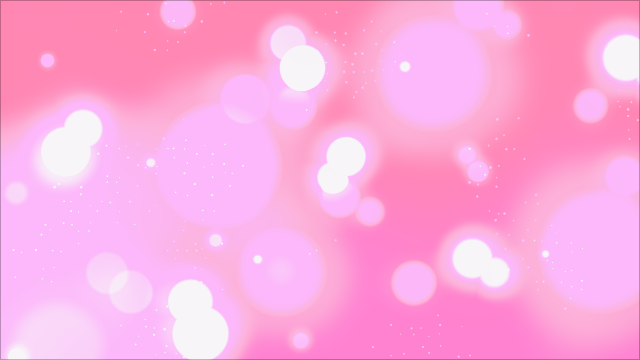
Give the GLSL for this background, as a WebGL 1 fragment shader.

```glsl
precision highp float;
// Soft pink bokeh: white and lilac light discs glowing over a coral to magenta haze.

uniform vec2 u_resolution;

// Colour ramp, from unlit ground to full light
const vec3 CORAL   = vec3(1.00, 0.53, 0.70);
const vec3 MAGENTA = vec3(1.00, 0.51, 0.82);
const vec3 ROSE    = vec3(0.99, 0.70, 0.85);
const vec3 LILAC   = vec3(0.99, 0.72, 0.98);
const vec3 WHITE   = vec3(0.97, 0.96, 0.97);

// Light levels
const float HAZE_LEVEL  = 0.52;
const float LILAC_LEVEL = 0.46;
const float HEART_LEVEL = 0.55;
const float WHITE_LEVEL = 1.10;
const float DOT_LEVEL   = 0.60;
const float SPECK_LEVEL = 0.60;

// Large glow in the lower left corner
const vec2 CORNER_CENTRE = vec2(0.08, 0.15);
const vec2 CORNER_SIZE   = vec2(0.46, 0.52);

const vec2 HAZE_SEED = vec2(0.46, 0.27);
const vec2 SPREAD = vec2(0.618, 0.755); // evenly scattering steps
const float JITTER = 0.06;
const float SPECK_CELLS = 38.0;
const float FRAME_WIDTH = 0.004;
const int MAX_DISCS = 16;

float hash(vec2 p) {
  p = fract(p * vec2(0.1731, 0.2317) + 0.137);
  p += dot(p, p.yx + 19.19);
  return fract((p.x + p.y) * p.x * 17.31);
}

vec2 gradientAt(vec2 cell) {
  float angle = 6.2832 * hash(cell);
  return vec2(cos(angle), sin(angle));
}

float gradientNoise(vec2 p) {
  vec2 i = floor(p), f = fract(p);
  vec2 u = f * f * f * (f * (f * 6.0 - 15.0) + 10.0);
  vec2 e = vec2(1.0, 0.0);
  float a = dot(gradientAt(i), f);
  float b = dot(gradientAt(i + e.xy), f - e.xy);
  float c = dot(gradientAt(i + e.yx), f - e.yx);
  float d = dot(gradientAt(i + e.xx), f - e.xx);
  return mix(mix(a, b, u.x), mix(c, d, u.x), u.y);
}

// Joins two lights without burning out where they overlap
float screen(float a, float b) {
  return 1.0 - (1.0 - a) * (1.0 - b);
}

// Blurred disc surrounded by a weaker halo
float glowDisc(vec2 p, vec2 centre, float radius, float blur, float halo) {
  float d = length(p - centre);
  float core = 1.0 - smoothstep(radius - blur, radius + blur, d);
  float falloff = max(d - radius, 0.0) / (0.65 * radius);
  return max(core, halo * exp(-falloff * falloff));
}

// Scattered discs; "partner" is the strength of an overlapping second disc
float discLayer(vec2 p, float aspect, int count, vec2 seed, vec2 radii,
                vec2 blurs, float level, float halo, float partner) {
  float light = 0.0;
  for (int i = 0; i < MAX_DISCS; i++) {
    if (i >= count) break;
    float n = float(i);
    vec2 key = seed * 40.0 + n * 3.7;
    vec2 jitter = JITTER * (vec2(hash(key + 41.0), hash(key + 53.0)) - 0.5);
    vec2 centre = (fract(seed + n * SPREAD) + jitter) * vec2(aspect, 1.0);
    float radius = mix(radii.x, radii.y, hash(key));
    float blur = mix(blurs.x, blurs.y, hash(key + 11.3));
    float angle = 6.2832 * hash(key + 5.1);
    vec2 offset = 1.2 * radius * vec2(cos(angle), sin(angle));
    float disc = glowDisc(p, centre, radius, blur, halo);
    float second = glowDisc(p, centre + offset, 0.8 * radius, blur, halo);
    float strength = level * mix(0.85, 1.0, hash(key + 23.9));
    light = screen(light, min(strength * max(disc, partner * second), 1.0));
  }
  return light;
}

// Tiny dust specks gathered into drifts
float specks(vec2 p, float pixel) {
  vec2 grid = p * SPECK_CELLS;
  vec2 cell = floor(grid);
  vec2 spot = 0.2 + 0.6 * vec2(hash(cell + 3.1), hash(cell + 71.7));
  float radius = mix(0.0008, 0.0026, hash(cell + 37.3));
  float d = length(fract(grid) - spot) / SPECK_CELLS;
  float drift = smoothstep(0.0, 0.3, gradientNoise(p * 3.0 + 8.0));
  float present = step(1.0 - 0.45 * drift, hash(cell + 17.9));
  return present * (1.0 - smoothstep(radius - pixel, radius + pixel, d));
}

void main() {
  float aspect = u_resolution.x / u_resolution.y;
  float pixel = 1.0 / u_resolution.y;
  vec2 p = gl_FragCoord.xy * pixel;

  // Ground
  float mottling = gradientNoise(p * 2.3 + 4.0);
  vec3 ground = mix(MAGENTA, CORAL, smoothstep(0.05, 0.8, p.y + 0.35 * mottling));

  // Light, joined from broad glows down to dust
  float corner = length((p - CORNER_CENTRE) / CORNER_SIZE) + 0.3 * mottling;
  float light = HAZE_LEVEL * (1.0 - smoothstep(0.5, 1.3, corner));
  light = screen(light, discLayer(p, aspect, 5, HAZE_SEED, vec2(0.11, 0.18), vec2(0.04, 0.07), HAZE_LEVEL, 0.45, 0.0));
  light = screen(light, discLayer(p, aspect, 1, HAZE_SEED, vec2(0.05, 0.06), vec2(0.05), HEART_LEVEL, 0.2, 0.0));
  light = screen(light, discLayer(p, aspect, 13, vec2(0.58, 0.43), vec2(0.03, 0.07), vec2(0.006, 0.018), LILAC_LEVEL, 0.22, 0.0));
  light += 0.12 * max(gradientNoise(p * 2.9 + 21.0) + 0.1, 0.0);
  light += discLayer(p, aspect, 6, vec2(0.48, 0.80), vec2(0.055, 0.085), vec2(0.004, 0.02), WHITE_LEVEL, 0.34, 0.85);
  light += discLayer(p, aspect, 10, vec2(0.77, 0.52), vec2(0.01, 0.03), vec2(0.004, 0.008), DOT_LEVEL, 0.25, 0.0);
  light += SPECK_LEVEL * specks(p, pixel);

  // Tone ramp
  vec3 colour = mix(ground, ROSE, smoothstep(0.03, 0.30, light));
  colour = mix(colour, LILAC, smoothstep(0.24, 0.48, light));
  colour = mix(colour, WHITE, smoothstep(0.58, 1.0, light));

  // Thin darker frame
  vec2 margin = min(p, vec2(aspect, 1.0) - p);
  colour *= mix(0.65, 1.0, smoothstep(0.0, FRAME_WIDTH, min(margin.x, margin.y)));

  gl_FragColor = vec4(colour, 1.0);
}
```
